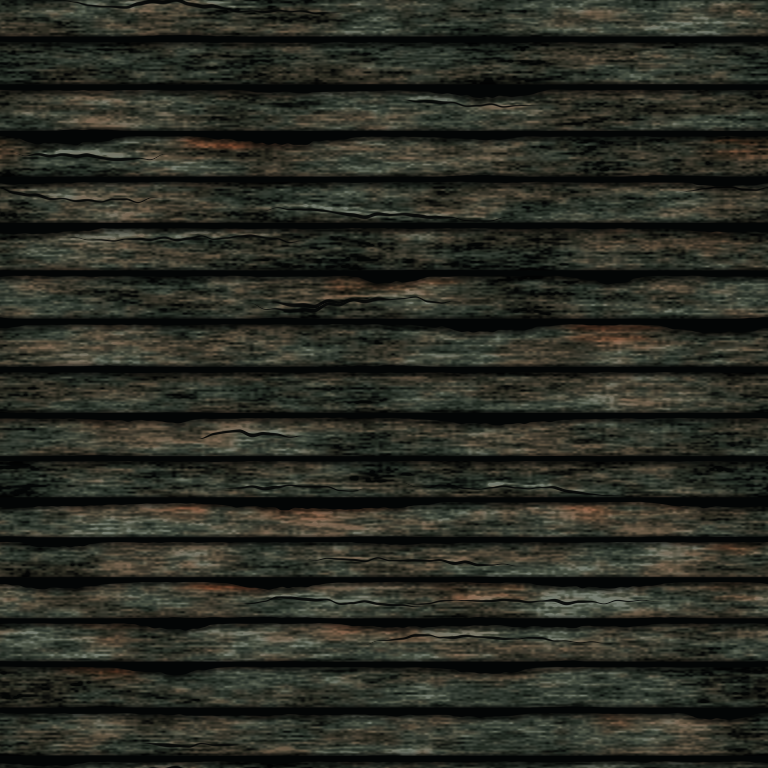
A WebGL 1 fragment shader for this texture:

```glsl
precision highp float;
// Seamless wall of seventeen dark weathered slats with ragged gaps, grain and cracks.
uniform vec2 u_resolution;

const float TAU = 6.283185;
const float PLANKS = 17.0;
const float FIRST_SEAM = 0.93;    // in plank heights from the top
const float GAP = 0.055;          // half the seam width, in plank heights
const float CHIP_DEPTH = 0.17;    // deepest bite out of a plank's upper edge
const float CRACK_WIDTH = 0.032;
const float CRACK_CHANCE = 0.45;
const vec3 BLACK = vec3(0.012, 0.018, 0.018);
const vec3 DARK = vec3(0.14, 0.16, 0.13);
const vec3 MID = vec3(0.22, 0.23, 0.20);
const vec3 PALE = vec3(0.31, 0.31, 0.26);
const vec3 TAN = vec3(0.47, 0.39, 0.31);
const vec3 SILVER = vec3(0.45, 0.48, 0.43);
const vec3 COOL = vec3(0.92, 1.02, 1.0);
const vec3 WARM = vec3(1.12, 0.98, 0.90);
const vec3 RUST = vec3(1.4, 0.85, 0.65);

float hash(vec2 p) {
  return fract(sin(dot(p, vec2(127.1, 311.7))) * 43758.5453);
}

// Value noise that wraps after the given number of cells.
float noise(vec2 uv, vec2 cells) {
  vec2 p = uv * cells;
  vec2 i = floor(p);
  vec2 f = p - i;
  f = f * f * (3.0 - 2.0 * f);
  vec2 a = mod(i, cells);
  vec2 b = mod(i + 1.0, cells);
  return mix(mix(hash(a), hash(vec2(b.x, a.y)), f.x),
             mix(hash(vec2(a.x, b.y)), hash(b), f.x), f.y);
}

// Noise along one plank, independent of its neighbours.
float rowNoise(float x, float row, float cells) {
  return noise(vec2(x, row / PLANKS), vec2(cells, PLANKS));
}

// Slow drift of the seams that makes plank heights uneven.
float seamDrift(float v) {
  float t = TAU * (v - 0.055);
  return 0.018 - 0.157 * cos(t) + 0.128 * sin(t) + 0.08 * cos(2.0 * t) + 0.024 * sin(2.0 * t);
}

// Wood colour for a tone around 0.5 and a tint from cool to warm.
vec3 woodColor(float tone, float tint) {
  vec3 c = mix(BLACK, DARK, clamp((tone - 0.05) / 0.28, 0.0, 1.0));
  c = mix(c, MID, clamp((tone - 0.33) / 0.19, 0.0, 1.0));
  c = mix(c, PALE, clamp((tone - 0.52) / 0.17, 0.0, 1.0));
  c *= mix(COOL, WARM, tint);
  return mix(c, mix(SILVER, TAN, tint), clamp((tone - 0.69) / 0.22, 0.0, 1.0));
}

// x: dark split, y: pale frayed fibres beside it.
vec2 cracks(float x, float f, float row, float aa) {
  vec2 result = vec2(0.0);
  for (int k = 0; k < 2; k++) {
    vec2 id = vec2(row, 20.0 + 9.0 * float(k));
    float present = step(hash(id), CRACK_CHANCE);
    float along = fract(x - hash(id + 3.1) + 0.5) - 0.5;
    float reach = mix(0.07, 0.24, hash(id + 5.7));
    float taper = present * (1.0 - smoothstep(0.3, 1.0, abs(along) / reach));
    float wobble = 0.22 * (rowNoise(x, row, 13.0) - 0.5) + 0.1 * (rowNoise(x, row, 61.0) - 0.5);
    float height = mix(0.3, 0.78, hash(id + 8.3)) + along * (hash(id + 1.9) - 0.5) * 1.6 + wobble;
    float d = f - height;
    float width = CRACK_WIDTH * taper * (0.3 + rowNoise(x, row, 37.0));
    float split = (1.0 - smoothstep(width - aa, width + aa, abs(d))) * smoothstep(0.0, 0.4, taper);
    float fray = exp(-pow((d + 0.07) / 0.06, 2.0)) * taper;
    result = max(result, vec2(split, fray));
  }
  return result;
}

void main() {
  vec2 uv = gl_FragCoord.xy / u_resolution;
  float v = 1.0 - uv.y;
  float aa = 0.75 * PLANKS / u_resolution.y;

  // Plank index and position across it, 0 at the upper seam.
  float q = v * PLANKS - FIRST_SEAM - seamDrift(v);
  float row = mod(floor(q), PLANKS);
  float f = fract(q);

  // Streaked grain, fine speckle and broad stains.
  vec2 g = vec2(uv.x + hash(vec2(row, 4.0)), v);
  float fine = noise(g, vec2(44.0, 340.0));
  float coarse = noise(g, vec2(17.0, 136.0));
  float speckle = noise(g, vec2(190.0, 360.0));
  float stain = 0.6 * rowNoise(uv.x, row, 9.0) + 0.4 * noise(uv, vec2(14.0, 5.0));
  float tint = smoothstep(0.25, 0.8, 0.6 * noise(g, vec2(11.0, 51.0)) + 0.4 * noise(g, vec2(50.0, 150.0)));
  float tone = 0.5 + 0.45 * (fine - 0.5) + 0.36 * (coarse - 0.5) + 0.36 * (speckle - 0.5)
             + 0.5 * (stain - 0.5) + 0.1 * (hash(vec2(row, 9.0)) - 0.5);

  // Splits with bright fibres along them.
  vec2 crack = cracks(uv.x, f, row, aa);
  tone += crack.y * (0.05 + 0.4 * fine);
  vec3 color = woodColor(tone, tint);
  float rust = smoothstep(0.7, 0.95, rowNoise(uv.x + 0.37, row, 6.0)) * (1.0 - smoothstep(0.1, 0.75, f));
  color *= mix(vec3(1.0), RUST, rust * coarse);
  color = mix(color, BLACK, 0.92 * crack.x);

  // Ragged upper edge, straighter lower edge, soft shadow next to both.
  float rough = 0.6 * rowNoise(uv.x, row, 43.0) + 0.4 * rowNoise(uv.x, row, 120.0);
  float bite = smoothstep(0.6, 0.95, rowNoise(uv.x + 0.21, row, 7.0));
  float top = GAP + 0.035 * rough + CHIP_DEPTH * bite * (0.55 + 0.6 * rough);
  float bottom = 1.0 - GAP - 0.05 * smoothstep(0.7, 1.0, rowNoise(uv.x + 0.63, row, 8.0)) * rough;
  color *= mix(0.42, 1.0, smoothstep(0.0, 0.17, f - top));
  color *= mix(0.5, 1.0, smoothstep(0.0, 0.1, bottom - f));
  float wood = smoothstep(top - aa, top + aa, f) * (1.0 - smoothstep(bottom - aa, bottom + aa, f));
  gl_FragColor = vec4(mix(BLACK, color, wood), 1.0);
}
```
